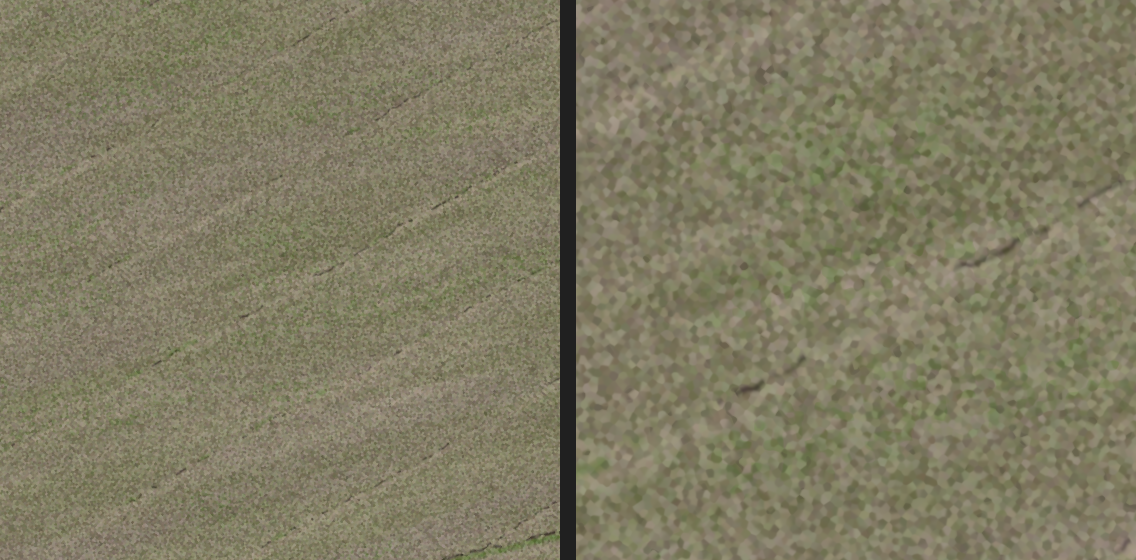
Left: the whole. Right: its middle third, enlarged.
Reproduce this texture procedurally as a Shadertoy shader.

```glsl
const vec3 SOIL = vec3(0.522, 0.488, 0.420);
const vec3 OLIVE = vec3(0.500, 0.488, 0.378);
const vec3 STRAW = vec3(0.580, 0.542, 0.458);
const vec3 GRASS = vec3(0.370, 0.465, 0.235);
const vec3 SHADOW = vec3(0.280, 0.255, 0.210);

vec3 hash3(vec2 p) {
    vec3 q = fract(p.xyx * vec3(0.1031, 0.1030, 0.0973));
    q += dot(q, q.yxz + 33.33);
    return fract((q.xxy + q.yzz) * q.zyx);
}

// Soft cellular noise: three random values blended between jittered cells
vec3 cells(vec2 p, float seed) {
    p += seed * vec2(17.3, 41.7);
    vec2 base = floor(p);
    vec3 sum = vec3(0.0);
    float total = 0.0;
    for (int j = -1; j <= 1; j++) {
        for (int i = -1; i <= 1; i++) {
            vec2 id = base + vec2(i, j);
            vec2 offset = id + 0.15 + 0.7 * hash3(id + 71.0).xy - p;
            float weight = exp(-6.0 * dot(offset, offset));
            sum += weight * hash3(id);
            total += weight;
        }
    }
    return sum / total;
}

vec2 turn(vec2 p, float angle) {
    float c = cos(angle), s = sin(angle);
    return vec2(c * p.x + s * p.y, c * p.y - s * p.x);
}

float strip(float distance, float width) {
    return exp(-distance * distance / (width * width));
}

// Short broken dashes along a line, gathered into longer runs
float dashes(float along, float row, float seed) {
    float dash = cells(vec2(along * 130.0, row * 7.0), seed).x;
    float run = cells(vec2(along * 9.0, row * 5.0), seed + 3.0).y;
    return smoothstep(0.4, 0.75, dash) * smoothstep(0.2, 0.7, run);
}

// Shallow bands of bare soil, olive growth and straw
vec3 ground(vec2 p) {
    vec2 q = turn(p, 0.27);
    q.y += 0.008 * sin(q.x * 7.0 + q.y * 11.0);
    vec3 broad = cells(q * vec2(1.8, 12.0), 1.0);
    vec3 fine = cells(q * vec2(4.5, 46.0), 2.0);
    vec3 color = mix(SOIL, OLIVE, smoothstep(0.15, 0.85, 0.55 * broad.x + 0.45 * fine.x));
    color = mix(color, STRAW, 0.45 * smoothstep(0.45, 0.9, 0.4 * broad.y + 0.6 * fine.y));
    return color + 0.03 * (broad.z - 0.5) + 0.03 * (fine.z - 0.5);
}

// Regular wheel tracks: a pale strip beside a dark broken rut
vec3 addTracks(vec3 color, vec2 p) {
    const float SPACING = 0.189;
    vec2 q = turn(p, 0.512);
    q.y += 0.0025 * sin(q.x * 11.0) + 0.0012 * sin(q.x * 31.0 + q.y * 9.0);
    float lane = (q.y - 0.356) / SPACING;
    float row = floor(lane + 0.5);
    float d = (lane - row) * SPACING;
    d += 0.006 * (cells(vec2(q.x * 75.0, row * 6.0), 4.0).x - 0.5);
    vec3 wear = cells(vec2(q.x * 4.5, row * 3.0), 5.0);
    color = mix(color, STRAW, (0.25 + 0.6 * wear.x) * strip(d + 0.007, 0.008));
    color = mix(color, SHADOW, 0.7 * dashes(q.x, row, 6.0) * strip(d, 0.0021));
    float tuft = smoothstep(0.7, 0.9, cells(vec2(q.x * 45.0, row * 8.0), 7.0).z);
    return mix(color, GRASS, 0.5 * tuft * strip(d - 0.002, 0.004));
}

// Faint green clumps inside elongated patches
vec3 addGrass(vec3 color, vec2 p) {
    float patchiness = cells(turn(p, 0.27) * vec2(5.0, 19.0), 8.0).y;
    float clump = cells(p * 165.0, 9.0).x;
    float amount = smoothstep(0.45, 0.9, clump) * smoothstep(0.35, 0.95, patchiness);
    return mix(color, GRASS, 0.42 * amount);
}

// Grassy field margin crossing the lower right corner
vec3 addMargin(vec3 color, vec2 p) {
    vec2 q = turn(p - vec2(0.794, 0.0), 0.236);
    float d = q.y + 0.004 * (cells(vec2(q.x * 70.0, 0.0), 10.0).x - 0.5);
    float leaf = cells(p * 120.0, 11.0).x;
    color = mix(color, STRAW, 0.5 * smoothstep(-0.012, -0.02, d));
    color = mix(color, GRASS, (0.45 + 0.5 * leaf) * strip(d + 0.006, 0.006));
    return mix(color, SHADOW, 0.85 * smoothstep(0.25, 0.6, leaf) * strip(d - 0.002, 0.003));
}

// Fine stubble: brightness grain, slight colour grain and rare dark flecks
vec3 addGrain(vec3 color, vec2 p) {
    vec3 fine = cells(turn(p, 0.9) * 250.0, 12.0) - 0.5;
    vec3 coarse = cells(turn(p, 0.6) * vec2(150.0, 130.0), 13.0) - 0.5;
    color += 0.155 * fine.x + 0.025 * coarse.x;
    color += vec3(0.5, -0.3, 0.4) * (0.05 * fine.y + 0.04 * coarse.y);
    color.b += 0.04 * fine.z;
    float fleck = smoothstep(0.28, 0.45, coarse.z) * smoothstep(0.1, 0.35, -fine.x);
    return mix(color, SHADOW, 0.25 * fleck);
}

void mainImage(out vec4 fragColor, in vec2 fragCoord) {
    vec2 p = fragCoord / iResolution.xy;
    vec3 color = ground(p);
    color = addGrass(color, p);
    color = addTracks(color, p);
    color = addMargin(color, p);
    color = addGrain(color, p);
    fragColor = vec4(clamp(color, 0.0, 1.0), 1.0);
}
```
